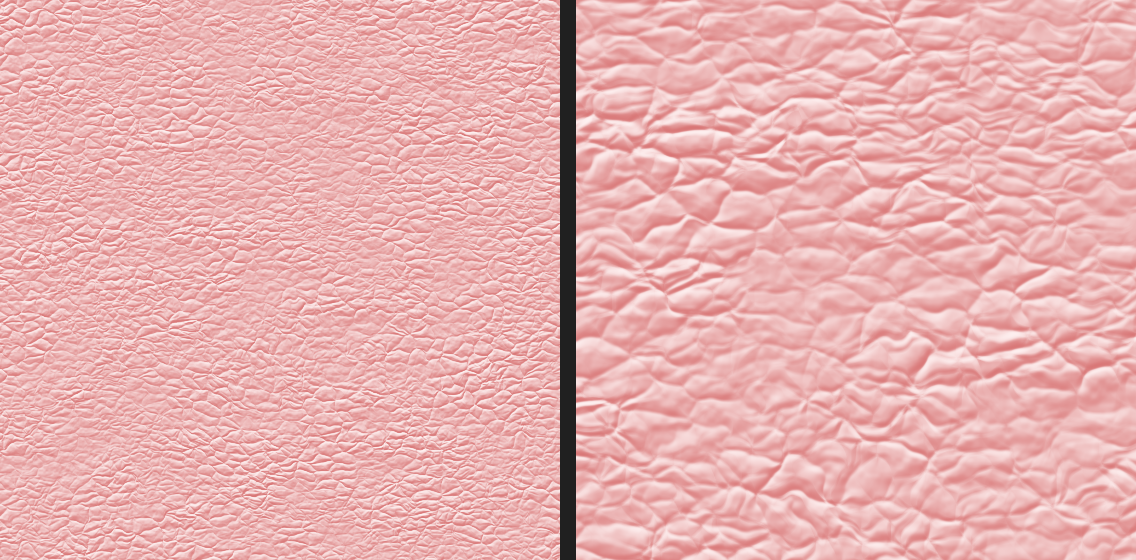
Left, the full canvas; right, a detail of the centre.
Write a Shadertoy shader that draws this texture.

```glsl
// Soft pink grained leather: flattened pebbles split by thin creases.
// Two scales of warped Voronoi cells, long slanted folds and mottled grain
// form a height field, which is lit from above by its slope along the light.

#define PEBBLES vec2(32.0, 54.0)   // pebbles across and up the canvas
#define SMALL_SCALE 1.8            // small bumps relative to the pebbles
#define CREASE_SHARPNESS 7.5
#define SMALL_DEPTH 0.42
#define FOLD_DEPTH 0.55
#define GRAIN_DEPTH 0.60
#define LIGHT_DIR vec2(-0.22, 0.975)
#define SLOPE_STEP 0.0012          // half the sampling distance for slopes
#define RELIEF 1.4                 // strength of the shading
#define TONE_RANGE 0.58            // reach of light and shadow
#define SHADOW_PINK vec3(0.842, 0.44, 0.44)
#define LIGHT_PINK vec3(0.982, 0.90, 0.90)

vec2 hash22(vec2 p) {
    vec3 q = fract(p.xyx * vec3(0.1031, 0.1030, 0.0973));
    q += dot(q, q.yzx + 33.33);
    return fract((q.xx + q.yz) * q.zy);
}

// Smooth value noise in two independent channels.
vec2 noise2(vec2 p) {
    vec2 cell = floor(p), f = fract(p);
    f = f * f * f * (f * (f * 6.0 - 15.0) + 10.0);
    vec2 low = mix(hash22(cell), hash22(cell + vec2(1, 0)), f.x);
    vec2 high = mix(hash22(cell + vec2(0, 1)), hash22(cell + vec2(1, 1)), f.x);
    return mix(low, high, f.y);
}

// Distance from p to the nearest Voronoi cell border.
float borderDistance(vec2 p) {
    vec2 cell = floor(p), f = fract(p);
    vec2 nearCell = vec2(0), nearPoint = vec2(0);
    float nearest = 8.0;
    for (int y = -1; y <= 1; y++)
    for (int x = -1; x <= 1; x++) {
        vec2 offset = vec2(x, y);
        vec2 r = offset + hash22(cell + offset) - f;
        float d = dot(r, r);
        if (d < nearest) {
            nearest = d;
            nearCell = offset;
            nearPoint = r;
        }
    }
    float border = 8.0;
    for (int y = -2; y <= 2; y++)
    for (int x = -2; x <= 2; x++) {
        vec2 offset = nearCell + vec2(x, y);
        vec2 r = offset + hash22(cell + offset) - f;
        vec2 across = r - nearPoint;
        if (dot(across, across) > 0.00001)
            border = min(border, dot(0.5 * (nearPoint + r), normalize(across)));
    }
    return border;
}

// Profile of a groove: zero at its centre, rising to one.
float groove(float d, float sharpness) {
    return 1.0 - exp(-sharpness * (sqrt(d * d + 0.0009) - 0.03));
}

// Long creases along a slanted direction, fading in and out.
float fold(vec2 p, float angle, float seed) {
    float c = cos(angle), s = sin(angle);
    vec2 q = vec2(c * p.x + s * p.y, c * p.y - s * p.x);
    float line = abs(noise2(q * vec2(5.0, 21.0) + seed).x - 0.5);
    float presence = smoothstep(0.35, 0.7, noise2(p * 7.0 + seed).y);
    return presence * groove(1.5 * line, CREASE_SHARPNESS);
}

float leatherHeight(vec2 p) {
    // Bend the grain broadly, then roughen its outlines at two scales.
    vec2 q = p + 0.035 * (noise2(p * 4.0 + 3.0) - 0.5);
    q += vec2(0.013, 0.008) * (noise2(p * 43.0 + 11.0) - 0.5);
    q += vec2(0.006, 0.004) * (noise2(p * 97.0 + 29.0) - 0.5);

    vec2 variation = smoothstep(0.15, 0.85, noise2(p * vec2(15.0, 24.0) + 37.0));
    float wear = 0.85 + 0.3 * noise2(p * 3.5 + 71.0).x;

    // Pebbles with creases of uneven depth, and rounded bumps upon them.
    float pebble = borderDistance(q * PEBBLES + 5.0);
    float bump = borderDistance(q * PEBBLES * SMALL_SCALE + 91.0);
    float h = groove(pebble, CREASE_SHARPNESS) * (0.45 + variation.x) + 0.4 * pebble;
    h += SMALL_DEPTH * smoothstep(-0.1, 0.32, bump) * (0.3 + 1.3 * variation.y);

    h += FOLD_DEPTH * (fold(q, 0.5, 17.0) + fold(q, -0.55, 53.0));

    // Mottled surface grain.
    h += GRAIN_DEPTH * (noise2(p * vec2(95.0, 125.0)).x + 0.45 * noise2(p * 215.0).y);
    return h * wear;
}

void mainImage(out vec4 fragColor, in vec2 fragCoord) {
    vec2 p = fragCoord / iResolution.y;

    // Slopes facing the light turn pale, those facing away turn rosy.
    vec2 stepToLight = SLOPE_STEP * LIGHT_DIR;
    float slope = leatherHeight(p - stepToLight) - leatherHeight(p + stepToLight);
    float shade = RELIEF * slope;
    shade /= sqrt(1.0 + shade * shade);

    vec3 color = mix(SHADOW_PINK, LIGHT_PINK, 0.572 + TONE_RANGE * shade);
    fragColor = vec4(clamp(color, 0.0, 1.0), 1.0);
}
```
